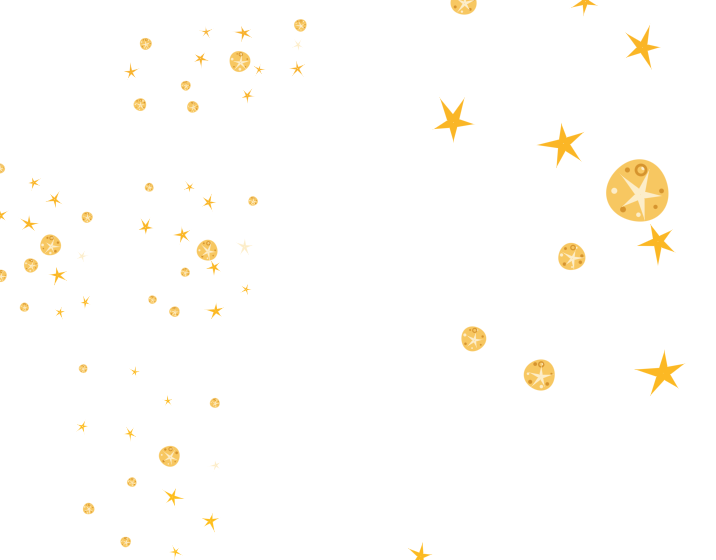
Left: the whole. Right: its middle third, enlarged.
Give the GLSL for this pattern, as a WebGL 2 fragment shader.

```glsl
#version 300 es
precision highp float;

uniform vec2 u_resolution;
out vec4 fragColor;

const int SWARMS = 4;
const int GRAINS = 14;
const float TAU = 6.2831853;

const vec3 PAPER = vec3(1.0);
const vec3 HONEY = vec3(0.97, 0.78, 0.38);
const vec3 CREAM = vec3(0.99, 0.93, 0.79);
const vec3 OCHRE = vec3(0.84, 0.58, 0.18);
const vec3 AMBER = vec3(0.97, 0.69, 0.18);
const vec3 SUNNY = vec3(1.0, 0.75, 0.10);

// Centre (xy) and half extent (zw) of each swarm, in canvas heights
const vec4 AREAS[SWARMS] = vec4[SWARMS](
    vec4(0.430, 0.895, 0.190, 0.075),
    vec4(0.095, 0.560, 0.100, 0.140),
    vec4(0.375, 0.560, 0.115, 0.130),
    vec4(0.300, 0.180, 0.155, 0.180));
const float TILTS[SWARMS] = float[SWARMS](0.22, -0.25, 0.1, -0.1);

float hash(float id, float salt) {
    return fract(sin(id * 12.9898 + salt * 78.233) * 43758.5453);
}

vec2 rotate(vec2 p, float angle) {
    float c = cos(angle), s = sin(angle);
    return vec2(c * p.x - s * p.y, s * p.x + c * p.y);
}

float cover(float dist, float blur) {
    return 1.0 - smoothstep(-blur, blur, dist);
}

// Five tapered arms of uneven length and spacing
float starDistance(vec2 p, float id, float width) {
    float dist = 10.0;
    for (int arm = 0; arm < 5; arm++) {
        float k = float(arm);
        float angle = (k + 0.3 * (hash(id, k + 20.0) - 0.5)) * TAU / 5.0;
        float reach = mix(0.68, 1.08, hash(id, k + 30.0));
        vec2 q = rotate(p, -angle);
        float side = abs(q.y) - width * (1.0 - q.x / reach);
        dist = min(dist, max(side, -q.x));
    }
    return dist;
}

float ringDistance(vec2 p, float radius, float thickness) {
    return abs(length(p) - radius) - thickness;
}

// Honey disc holding a pale star, a small ring and rim specks
vec3 paintDisc(vec3 base, vec2 p, float id, float blur) {
    float wobble = 0.03 * sin(3.0 * atan(p.y, p.x) + id);
    float body = cover(length(p) - 1.0 - wobble, blur);
    vec3 ink = HONEY;
    for (int speck = 0; speck < 7; speck++) {
        float k = float(speck);
        float angle = (k + 0.5 * hash(id, k + 40.0)) * TAU / 7.0;
        vec2 spot = 0.76 * vec2(cos(angle), sin(angle));
        float size = mix(0.06, 0.13, hash(id, k + 50.0));
        vec3 tint = speck % 2 == 0 ? OCHRE : CREAM;
        ink = mix(ink, tint, cover(length(p - spot) - size, blur));
    }
    ink = mix(ink, OCHRE, cover(ringDistance(p - vec2(0.1, 0.68), 0.16, 0.045), blur));
    float star = starDistance(rotate(p + vec2(-0.08, 0.12), id) / 0.8, id, 0.17);
    ink = mix(ink, CREAM, cover(star * 0.8, blur));
    return mix(base, ink, body);
}

vec3 paintStar(vec3 base, vec2 p, vec3 tint, float id, float blur) {
    float star = starDistance(rotate(p, id * 2.4), id, 0.19);
    return mix(base, tint, cover(star, blur));
}

// Evenly spread placement with a little jitter
vec2 grainCentre(vec4 area, float tilt, float index, float id) {
    vec2 spread = fract(0.5 + index * vec2(0.7549, 0.5698)) * 2.0 - 1.0;
    spread += 0.14 * (vec2(hash(id, 1.0), hash(id, 2.0)) - 0.5);
    vec2 offset = spread * area.zw;
    offset.y += tilt * offset.x;
    return area.xy + offset;
}

void main() {
    vec2 uv = gl_FragCoord.xy / u_resolution.y;
    float pixel = 0.75 / u_resolution.y;
    vec3 color = PAPER;

    for (int swarm = 0; swarm < SWARMS; swarm++) {
        for (int grain = 0; grain < GRAINS; grain++) {
            float id = float(swarm * GRAINS + grain + 1);
            vec2 p = uv - grainCentre(AREAS[swarm], TILTS[swarm], float(grain), id);
            if (dot(p, p) > 0.001) continue;

            // Two of five grains are discs; the first is the largest
            float chance = hash(id, 3.0);
            if (grain % 5 < 2) {
                float size = grain == 0 ? 0.0185 : mix(0.007, 0.0128, chance);
                color = paintDisc(color, p / size, id, pixel / size);
            } else {
                float size = mix(0.0085, 0.0185, chance * chance);
                vec3 tint = grain == 7 ? CREAM : mix(SUNNY, AMBER, uv.y);
                color = paintStar(color, p / size, tint, id, pixel / size);
            }
        }
    }
    fragColor = vec4(color, 1.0);
}
```
